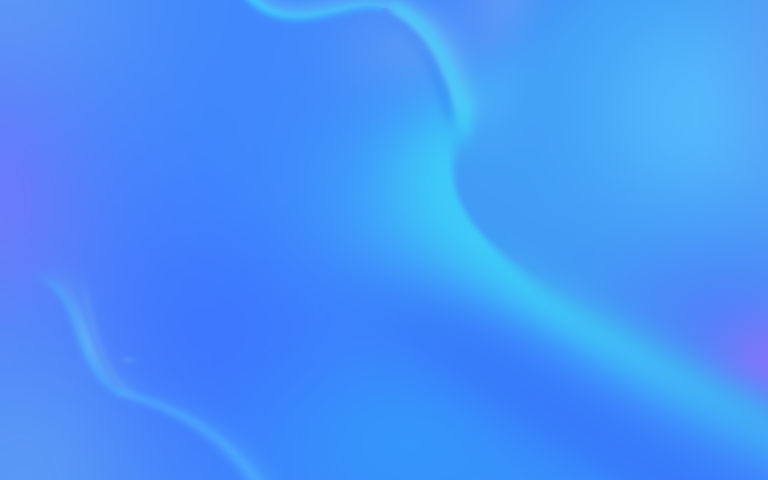
This background is drawn by a WebGL 1 fragment shader. Its source:

```glsl
precision highp float;
// Soft blue backdrop: a curved fold parts two colour washes, with thin silky ribbons on top.
// The washes are stacked Gaussian glows, the fold is a tilted hyperbola,
// and the ribbons are shaded by signed distance to cubic curves.
uniform vec2 u_resolution;

const vec3 CYAN = vec3(0.24, 0.81, 0.97);
const vec3 AZURE = vec3(0.20, 0.59, 0.98);
const vec3 DEEP = vec3(0.23, 0.44, 1.00);
const vec3 VIOLET = vec3(0.44, 0.47, 0.98);
const vec3 SKY = vec3(0.33, 0.73, 0.99);
const vec3 HAZE = vec3(0.37, 0.61, 0.96);
const vec3 PALE = vec3(0.42, 0.80, 0.97);

float bell(float d, float width) {
  return exp(-d * d / (width * width));
}

float glow(vec2 p, vec2 centre, vec2 radius) {
  vec2 q = (p - centre) / radius;
  return exp(-dot(q, q));
}

// Approximate signed distance to the fold, positive on its right.
float foldDistance(vec2 p) {
  float t = p.y - 0.581;
  float root = sqrt(1.742 * t * t + 0.0625);
  float slope = -0.43 + 1.742 * t / root;
  return (p.x - 0.708 + 0.43 * t - root) / sqrt(1.0 + slope * slope);
}

vec2 cubic(vec2 a, vec2 b, vec2 c, vec2 d, float t) {
  float u = 1.0 - t;
  return u * u * u * a + 3.0 * u * t * (u * b + t * c) + t * t * t * d;
}

// x: signed distance (positive left of travel), y: position along the curve.
vec2 curve(vec2 p, vec2 a, vec2 b, vec2 c, vec2 d) {
  vec2 nearest = vec2(10.0, 0.0);
  vec2 start = a;
  for (int i = 1; i <= 24; i++) {
    vec2 end = cubic(a, b, c, d, float(i) / 24.0);
    vec2 dir = end - start;
    vec2 rel = p - start;
    float h = clamp(dot(rel, dir) / dot(dir, dir), 0.0, 1.0);
    float dist = length(rel - dir * h);
    float side = dir.x * rel.y - dir.y * rel.x < 0.0 ? -1.0 : 1.0;
    if (dist < abs(nearest.x)) nearest = vec2(dist * side, (float(i) - 1.0 + h) / 24.0);
    start = end;
  }
  return nearest;
}

// Sheet with one crisp edge at zero and a soft fall-off to the left.
float sheet(float d, float crisp, float soft) {
  return smoothstep(-crisp, crisp, d) * bell(max(d, 0.0), soft);
}

vec3 leftWash(vec2 p, float s) {
  vec3 col = vec3(0.25, 0.53, 0.99);
  col = mix(col, DEEP, 0.85 * glow(p, vec2(0.38, 0.26), vec2(0.42, 0.30)));
  col = mix(col, HAZE, 0.8 * glow(p, vec2(0.0, 1.0), vec2(0.30, 0.25)));
  col = mix(col, VIOLET, 0.9 * glow(p, vec2(-0.04, 0.57), vec2(0.24, 0.28)));
  col = mix(col, HAZE, 0.85 * glow(p, vec2(0.05, 0.0), vec2(0.28, 0.34)));
  col = mix(col, HAZE, 0.7 * glow(p, vec2(0.86, 0.90), vec2(0.16, 0.10)));
  col = mix(col, AZURE, 0.9 * glow(p, vec2(0.85, 0.08), vec2(0.30, 0.19)));
  col = mix(col, AZURE, 0.5 * glow(p, vec2(1.20, 0.0), vec2(0.26, 0.11)));
  float lower = 1.0 - smoothstep(0.30, 0.50, p.y);
  col = mix(col, vec3(0.21, 0.46, 0.98), 0.75 * lower * bell(s + 0.19, 0.09));
  // Light gathers against the fold, widest at its bend.
  col = mix(col, vec3(0.24, 0.69, 0.97), 0.7 * glow(p, vec2(0.90, 0.59), vec2(0.26, 0.20)));
  float width = mix(0.075, 0.13, smoothstep(0.25, 0.60, p.y));
  float strength = smoothstep(-0.15, 0.35, p.y) * (1.0 - smoothstep(0.62, 0.95, p.y));
  col = mix(col, CYAN, 0.9 * strength * bell(s, width));
  return mix(col, vec3(0.39, 0.61, 0.96), 0.8 * glow(p, vec2(1.06, 1.0), vec2(0.09, 0.12)));
}

vec3 rightWash(vec2 p, float s) {
  vec3 col = vec3(0.25, 0.61, 0.96);
  col = mix(col, SKY, 0.95 * glow(p, vec2(1.47, 0.77), vec2(0.25, 0.24)));
  col = mix(col, HAZE, 0.65 * glow(p, vec2(1.66, 0.90), vec2(0.15, 0.40)));
  col = mix(col, vec3(0.31, 0.50, 0.98), 0.85 * glow(p, vec2(1.52, 0.32), vec2(0.27, 0.18)));
  col = mix(col, vec3(0.53, 0.45, 0.98), 0.85 * glow(p, vec2(1.62, 0.25), vec2(0.13, 0.10)));
  float spill = 1.0 - smoothstep(0.30, 0.56, p.y);
  col = mix(col, vec3(0.26, 0.69, 0.95), 0.8 * spill * bell(s, 0.06));
  return mix(col, SKY, 0.4 * glow(p, vec2(1.02, 0.82), vec2(0.07, 0.12)));
}

vec3 upperRibbon(vec3 col, vec2 p) {
  vec2 a = curve(p, vec2(0.52, 1.006), vec2(0.604, 0.92), vec2(0.72, 1.0), vec2(0.79, 0.985));
  vec2 b = curve(p, vec2(0.79, 0.985), vec2(0.88, 0.954), vec2(0.93, 0.875), vec2(0.966, 0.71));
  col = mix(col, PALE, 0.45 * sheet(a.x, 0.006, 0.035));
  col = mix(col, CYAN, 0.75 * bell(a.x, 0.011) * (1.0 - 0.5 * a.y));
  float taper = smoothstep(0.0, 0.15, b.y) * (1.0 - smoothstep(0.82, 1.0, b.y));
  col = mix(col, vec3(0.20, 0.52, 0.95), 0.5 * taper * b.y * bell(b.x + 0.018, 0.014));
  col = mix(col, PALE, 0.75 * taper * sheet(b.x, 0.010, 0.025 + 0.045 * b.y * (1.3 - b.y)));
  col = mix(col, vec3(0.25, 0.79, 0.97), 0.6 * taper * bell(b.x - 0.014, 0.014));
  return mix(col, CYAN, 0.6 * glow(p, vec2(0.968, 0.75), vec2(0.022, 0.05)));
}

vec3 lowerRibbon(vec3 col, vec2 p) {
  vec2 a = curve(p, vec2(0.058, 0.425), vec2(0.19, 0.406), vec2(0.13, 0.25), vec2(0.25, 0.183));
  vec2 b = curve(p, vec2(0.167, 0.433), vec2(0.192, 0.333), vec2(0.198, 0.25), vec2(0.27, 0.181));
  vec2 c = curve(p, vec2(0.25, 0.183), vec2(0.344, 0.156), vec2(0.448, 0.115), vec2(0.531, -0.004));
  float fade = smoothstep(0.0, 0.25, a.y);
  col = mix(col, HAZE, 0.55 * fade * sheet(a.x, 0.007, 0.04) * (1.0 - 0.6 * a.y));
  col = mix(col, vec3(0.30, 0.64, 0.99), 0.7 * fade * bell(a.x, 0.010));
  col = mix(col, PALE, 0.45 * bell(a.x - 0.013, 0.012) * glow(p, vec2(0.18, 0.28), vec2(0.07, 0.09)));
  col = mix(col, HAZE, 0.5 * smoothstep(0.0, 0.3, b.y) * bell(b.x, 0.010));
  col = mix(col, vec3(0.30, 0.66, 0.99), 0.65 * bell(c.x, 0.010 + 0.006 * c.y));
  col = mix(col, SKY, 0.35 * c.y * sheet(c.x, 0.008, 0.035));
  return mix(col, HAZE, 0.5 * glow(p, vec2(0.267, 0.25), vec2(0.014, 0.008)));
}

void main() {
  vec2 p = gl_FragCoord.xy / u_resolution * vec2(1.6, 1.0);
  float s = foldDistance(p);
  // The fold is crisp at its bend and blurs towards both ends.
  float blur = 0.012 + 0.09 * smoothstep(0.04, 0.45, abs(p.y - 0.56));
  vec3 col = mix(leftWash(p, s), rightWash(p, s), smoothstep(-blur, blur, s));
  col = upperRibbon(col, p);
  col = lowerRibbon(col, p);
  gl_FragColor = vec4(col, 1.0);
}
```
